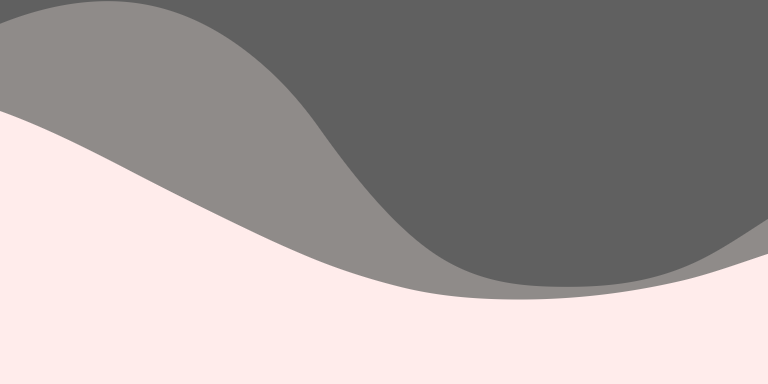
Reproduce this background procedurally as a Shadertoy shader.

```glsl
// Two flat, overlapping waves on a dark grey ground: a warm grey swell behind
// a pale pink one. Each crest is a cubic Hermite curve through a few knots,
// and everything below the crest is filled with an antialiased edge.

const int KNOTS = 8;

const vec3 GROUND = vec3(0.376, 0.376, 0.376);
const vec3 WARM_GREY = vec3(0.561, 0.545, 0.537);
const vec3 PALE_PINK = vec3(1.0, 0.925, 0.922);

// Knots hold x, height and slope; x spans 0..2 and height spans 0..1.
const vec3 BACK_CREST[KNOTS] = vec3[KNOTS](
    vec3(0.000, 0.938, 0.40), vec3(0.281, 0.997, 0.00),
    vec3(0.667, 0.846, -0.83), vec3(0.831, 0.667, -1.41),
    vec3(1.141, 0.333, -0.64), vec3(1.479, 0.253, 0.00),
    vec3(1.823, 0.323, 0.49), vec3(2.000, 0.430, 0.64));

const vec3 FRONT_CREST[KNOTS] = vec3[KNOTS](
    vec3(0.000, 0.711, -0.36), vec3(0.339, 0.555, -0.52),
    vec3(0.667, 0.392, -0.475), vec3(0.799, 0.333, -0.42),
    vec3(1.042, 0.253, -0.25), vec3(1.354, 0.220, 0.00),
    vec3(1.771, 0.268, 0.23), vec3(2.000, 0.339, 0.33));

// Cubic between two knots, matching height and slope at both ends.
float hermite(vec3 a, vec3 b, float x) {
    float span = b.x - a.x;
    float t = clamp((x - a.x) / span, 0.0, 1.0);
    float s = 1.0 - t;
    float blend = t * t * (3.0 - 2.0 * t);
    return mix(a.y, b.y, blend) + span * t * s * (a.z * s - b.z * t);
}

// Height of a crest at x, taken from the segment that contains x.
float crestHeight(vec3 knots[KNOTS], float x) {
    float height = knots[0].y;
    for (int i = 0; i < KNOTS - 1; i++) {
        if (x >= knots[i].x) height = hermite(knots[i], knots[i + 1], x);
    }
    return height;
}

// Coverage below a crest, softened over one pixel across the edge.
float fillBelow(float height, float y) {
    float d = height - y;
    float pixel = length(vec2(dFdx(d), dFdy(d)));
    return clamp(0.5 + d / pixel, 0.0, 1.0);
}

void mainImage(out vec4 fragColor, in vec2 fragCoord) {
    vec2 p = fragCoord / iResolution.xy * vec2(2.0, 1.0);

    // Layers from back to front
    vec3 color = GROUND;
    color = mix(color, WARM_GREY, fillBelow(crestHeight(BACK_CREST, p.x), p.y));
    color = mix(color, PALE_PINK, fillBelow(crestHeight(FRONT_CREST, p.x), p.y));

    fragColor = vec4(color, 1.0);
}
```
